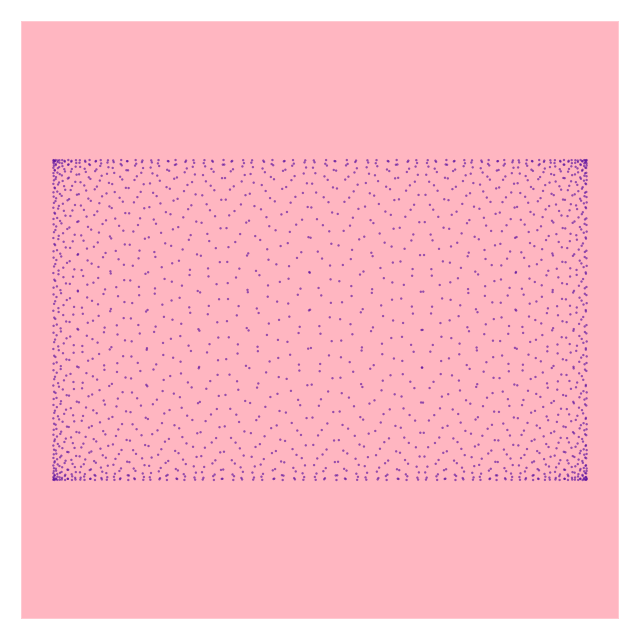
Reproduce this pattern procedurally as a three.js fragment shader.

```glsl
varying vec2 vUv;

const float PI = 3.14159265;
const vec3 PAPER = vec3(1.0);
const vec3 PINK = vec3(1.0, 0.714, 0.757);
const vec3 INDIGO = vec3(0.31, 0.02, 0.61);

const float INK_OPACITY = 0.6;
const float DOT_RADIUS = 0.0018;
const float SOFTNESS = 0.001;
const float TIME_STEP = 0.003;
const vec2 AMPLITUDE = vec2(0.416667, 0.25);
const float Y_FREQUENCY = 80.0;
const float Y_PHASE = 0.2295;

float boxDistance(vec2 p, float halfSize) {
  vec2 d = abs(p) - halfSize;
  return max(d.x, d.y);
}

float softFill(float dist, float softness) {
  return 1.0 - smoothstep(-softness, softness, dist);
}

// Lissajous curve, centred on the canvas
vec2 curvePoint(float t) {
  return AMPLITUDE * vec2(cos(t), -sin(Y_FREQUENCY * t + Y_PHASE));
}

// Light left after the dots sampled between two curve times
float transmission(vec2 p, float startTime, float endTime) {
  float first = ceil(startTime / TIME_STEP);
  float last = floor(endTime / TIME_STEP);
  float light = 1.0;
  for (int k = 0; k < 64; k++) {
    float index = first + float(k);
    if (index > last) break;
    float dist = length(p - curvePoint(index * TIME_STEP)) - DOT_RADIUS;
    light *= 1.0 - INK_OPACITY * softFill(dist, SOFTNESS);
  }
  return light;
}

// Only visit samples whose x can reach this place, on both sweeps
float dotLight(vec2 p) {
  float reach = DOT_RADIUS + SOFTNESS;
  float nearTime = acos(clamp((p.x + reach) / AMPLITUDE.x, -1.0, 1.0));
  float farTime = acos(clamp((p.x - reach) / AMPLITUDE.x, -1.0, 1.0));
  float leftward = transmission(p, nearTime, farTime);
  float rightward = transmission(p, 2.0 * PI - farTime, 2.0 * PI - nearTime);
  return leftward * rightward;
}

void main() {
  vec2 p = vUv - 0.5;

  // Pink panel inside a white margin
  float panel = softFill(boxDistance(p, 0.466667), 0.0008);
  vec3 color = mix(PAPER, PINK, panel);

  // Translucent dots that darken where they overlap
  color = mix(INDIGO, color, dotLight(p));

  gl_FragColor = vec4(color, 1.0);
}
```
